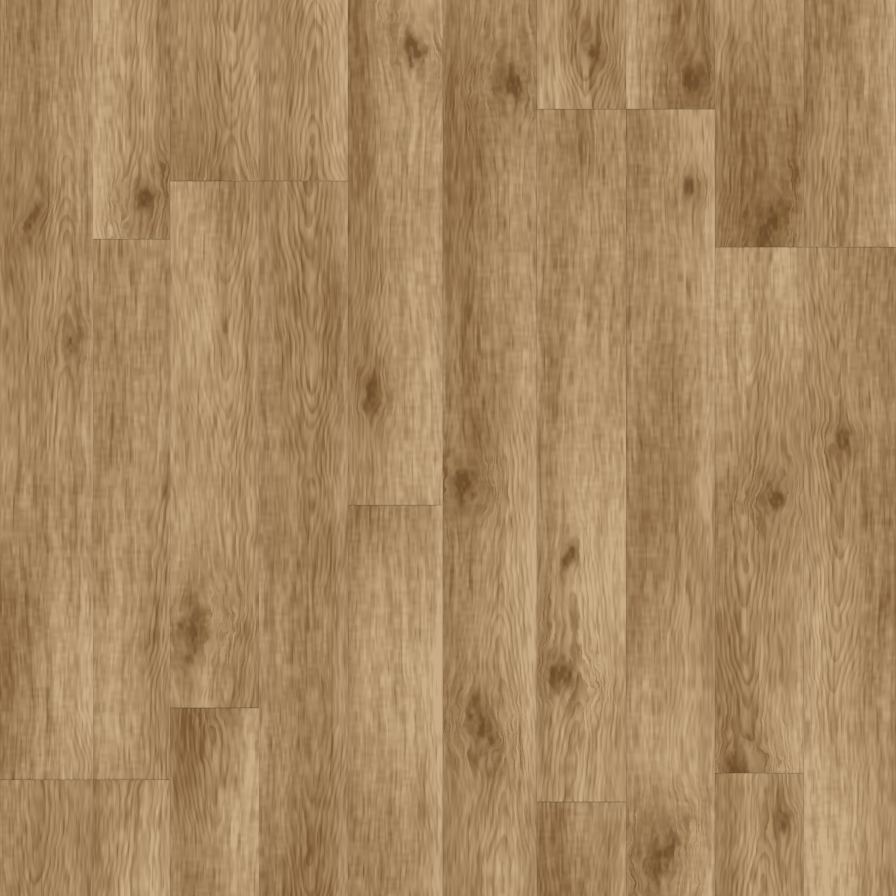
Give the GLSL for this texture, as a Shadertoy shader.

```glsl
const vec3 DARK_OAK = vec3(0.555, 0.425, 0.272);
const vec3 LIGHT_OAK = vec3(0.745, 0.625, 0.472);
const vec3 KNOT_BROWN = vec3(0.40, 0.27, 0.14);

// Strip edges across, and heights of the upper and lower end joints per strip
const float EDGES[11] = float[](0.0, 0.104, 0.190, 0.289, 0.388, 0.494, 0.599, 0.699, 0.798, 0.897, 1.0);
const float UPPER[10] = float[](2.0, 0.733, 0.798, 0.798, 0.436, 2.0, 0.878, 0.878, 0.724, 0.724);
const float LOWER[10] = float[](0.130, 0.130, 0.210, -1.0, -1.0, -1.0, 0.105, -1.0, 0.137, -1.0);

float hash(vec2 p) {
    vec3 q = fract(p.xyx * vec3(0.1031, 0.1030, 0.0973));
    q += dot(q, q.yzx + 33.33);
    return fract((q.x + q.y) * q.z);
}

float noise(vec2 p) {
    vec2 i = floor(p), f = fract(p);
    f = f * f * (3.0 - 2.0 * f);
    return mix(mix(hash(i), hash(i + vec2(1, 0)), f.x),
               mix(hash(i + vec2(0, 1)), hash(i + 1.0), f.x), f.y);
}

float fbm(vec2 p) {
    float sum = 0.0, amp = 0.533;
    for (int i = 0; i < 4; i++) {
        sum += amp * noise(p);
        p = p * 2.03 + 17.1;
        amp *= 0.5;
    }
    return sum;
}

void mainImage(out vec4 fragColor, in vec2 fragCoord) {
    vec2 uv = fragCoord / iResolution.xy;
    float pixel = 1.0 / iResolution.y;

    // Strip and plank under this point
    int strip = 0;
    for (int i = 1; i < 10; i++) strip += int(uv.x >= EDGES[i]);
    float left = EDGES[strip], right = EDGES[strip + 1];
    float row = step(LOWER[strip], uv.y) + step(UPPER[strip], uv.y);
    vec2 id = vec2(float(strip) + 3.0, row * 7.0 + 5.0);
    float across = (uv.x - left) / (right - left) - 0.5;
    vec2 seed = 90.0 * vec2(hash(id + 11.3), hash(id + 47.9));

    // Knots darken the wood and push the grain aside
    vec2 grain = uv;
    float knot = 0.0, halo = 0.0;
    for (int k = 0; k < 3; k++) {
        vec2 key = id + vec2(float(k) * 13.7, 71.0);
        vec2 centre = vec2(mix(left, right, 0.2 + 0.6 * hash(key)),
                           (float(k) + hash(key + 5.1)) / 3.0);
        float size = mix(0.007, 0.015, hash(key + 9.4)) * step(0.42, hash(key + 21.6));
        if (size == 0.0) continue;
        vec2 d = uv - centre;
        d.y += d.x * (hash(key + 33.0) - 0.5) * 2.4;
        float r = length(d * vec2(1.0, 0.65)) / size;
        r += 2.2 * (fbm(uv * vec2(110.0, 60.0) + seed) - 0.5);
        grain.x -= d.x * 0.75 * exp(-0.18 * r * r);
        float core = exp(-1.1 * r * r) * (0.35 + 0.9 * noise(uv * vec2(330.0, 150.0)));
        knot = max(knot, core);
        halo += exp(-0.16 * r * r) + 0.6 * exp(-0.04 * r * r);
    }
    grain.x += 0.016 * (fbm(uv * vec2(9.0, 5.0) + seed) - 0.5);

    // Broad shading: plank tone, drift to a paler side, soft blotches
    float lean = hash(id + 61.7) < 0.4 ? -1.0 : 1.0;
    float tone = 0.60 + 0.20 * (hash(id) - 0.5);
    tone += lean * mix(0.25, 0.75, hash(id + 19.1)) * across;
    tone += 1.15 * (fbm(uv * vec2(14.0, 4.0) + seed) - 0.5);
    tone += 0.40 * (noise(uv * vec2(5.0, 3.5) + seed.yx) - 0.5);
    tone -= 0.22 * halo;

    // Long fibres and short pores
    tone += 0.28 * (noise(grain * vec2(95.0, 3.0) + seed) - 0.5);
    tone += 0.36 * (noise(grain * vec2(230.0, 9.0) + seed) - 0.5);
    tone += 0.52 * (noise(grain * vec2(430.0, 75.0) + seed) - 0.5);
    tone -= 0.32 * smoothstep(0.66, 0.95, noise(grain * vec2(330.0, 30.0) + seed.yx));

    // Nested arches of flat-sawn grain
    float offset = (grain.x - mix(left, right, 0.25 + 0.5 * hash(id + 83.2))) * 10.0;
    float flip = hash(id + 29.5) < 0.5 ? -1.0 : 1.0;
    float rings = 20.0 * sqrt(offset * offset + 0.006) + flip * 19.0 * grain.y;
    rings += 4.0 * fbm(uv * vec2(14.0, 12.0) + seed.yx);
    float phase = fract(rings);
    float arch = smoothstep(0.25, 0.8, phase) * (1.0 - smoothstep(0.8, 1.0, phase));
    arch *= 1.0 - smoothstep(0.35, 0.8, fwidth(rings));
    float figured = smoothstep(0.42, 0.68, noise(vec2(across * 1.5, uv.y * 3.0) + seed));
    tone -= (0.06 + 0.36 * figured * exp(-7.0 * offset * offset)) * (arch - 0.25);

    // Faint ripples across the smoother areas
    float ripple = noise(uv * vec2(110.0, 260.0) + seed) - 0.5;
    tone += 0.20 * ripple * (1.0 - figured);

    vec3 color = mix(DARK_OAK, LIGHT_OAK, clamp(tone, -0.4, 1.25));
    color = mix(color, KNOT_BROWN, clamp(0.85 * knot, 0.0, 0.75));

    // Hairline seams and end joints
    float side = min(uv.x - left, right - uv.x);
    float end = min(abs(uv.y - UPPER[strip]), abs(uv.y - LOWER[strip]));
    float seam = 1.0 - smoothstep(0.0002, 0.0004 + pixel, side);
    float joint = 1.0 - smoothstep(0.0002, 0.0004 + pixel, end);
    color *= 1.0 - max(seam * mix(0.02, 0.12, hash(id + 3.3)), 0.13 * joint);

    fragColor = vec4(color, 1.0);
}
```
